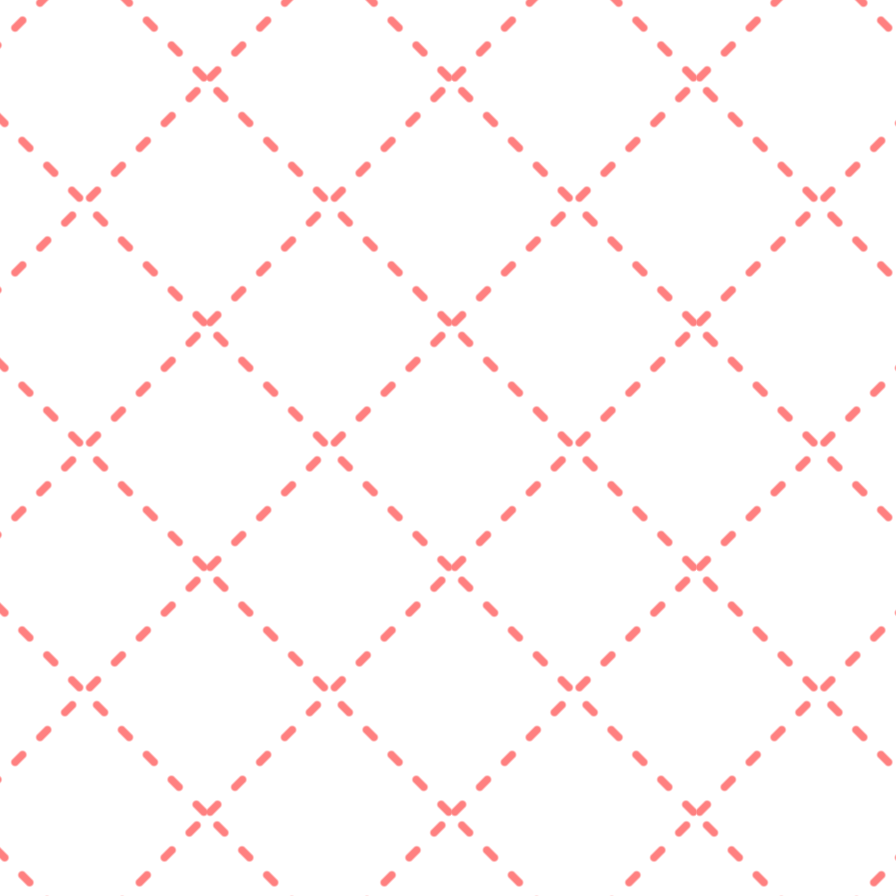
Reproduce this pattern procedurally as a Shadertoy shader.

```glsl
// Diagonal lattice of dashed stitches in coral on white.
// Each tile holds ten round-capped dashes per diagonal; the second diagonal
// is the first one mirrored, and the dash rhythm restarts at the tile corner.

const float TILE = 0.2732;                  // tile side, in canvas heights
const vec2 CORNER = vec2(0.5042, 0.6367);   // one tile corner on the canvas
const float DASH_COUNT = 10.0;              // dashes per tile diagonal
const float FIRST_DASH = 0.0567;            // first dash centre, in tiles
const float DASH_STEP = 0.1017;             // dash spacing, in tiles
const float DASH_HALF_LENGTH = 0.0216;      // half of the straight core
const float DASH_RADIUS = 0.0157;           // half of the line width
const float EDGE_SOFTNESS = 0.0015;         // half edge blur, in canvas heights

const vec3 PAPER = vec3(1.0);
const vec3 CORAL = vec3(1.0, 0.5, 0.5);

// Distance to a capsule lying along the x axis
float capsule(vec2 p, float halfLength, float radius) {
    p.x -= clamp(p.x, -halfLength, halfLength);
    return length(p) - radius;
}

// Distance to the dashed lines x - y = integer, in tile units
float dashedDiagonals(vec2 p) {
    float line = round(p.x - p.y);
    float across = (p.x - p.y - line) * sqrt(0.5);
    float progress = fract(0.5 * (p.x + p.y + line));

    // Nearest dash of the run, without crossing the tile seam
    float index = clamp(round((progress - FIRST_DASH) / DASH_STEP),
                        0.0, DASH_COUNT - 1.0);
    float along = (progress - FIRST_DASH - index * DASH_STEP) * sqrt(2.0);
    return capsule(vec2(along, across), DASH_HALF_LENGTH, DASH_RADIUS);
}

// Both diagonal directions, mirrored about the tile corner
float lattice(vec2 p) {
    return min(dashedDiagonals(p), dashedDiagonals(vec2(-p.x, p.y)));
}

void mainImage(out vec4 fragColor, in vec2 fragCoord) {
    vec2 uv = fragCoord / iResolution.y;
    vec2 p = (uv - CORNER) * vec2(1.0, -1.0) / TILE;   // y runs downward

    float dist = lattice(p) * TILE;
    float edge = max(EDGE_SOFTNESS, 0.7 / iResolution.y);
    float ink = 1.0 - smoothstep(-edge, edge, dist);

    fragColor = vec4(mix(PAPER, CORAL, ink), 1.0);
}
```
